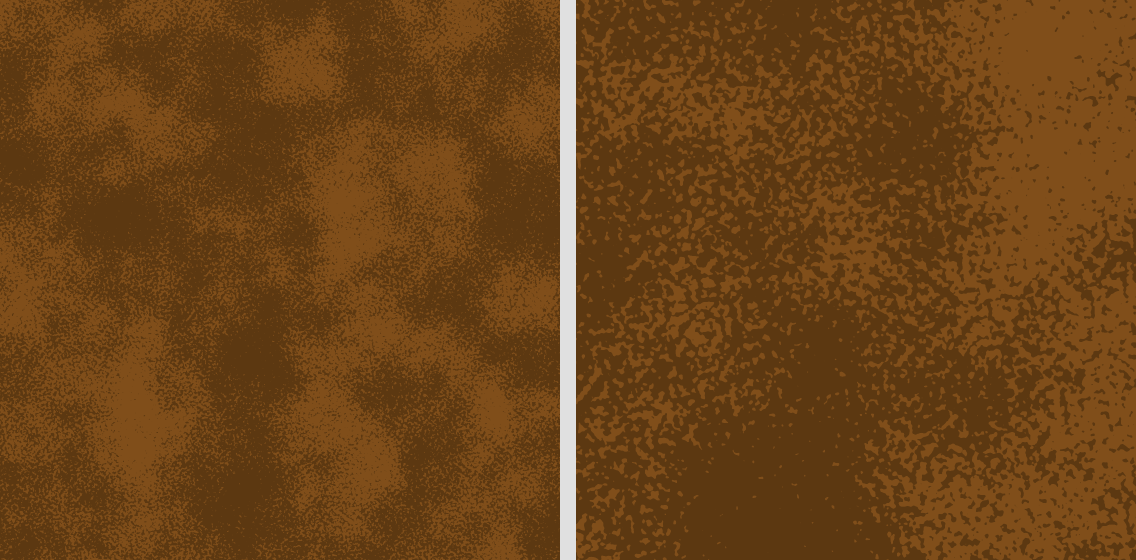
Left, the full canvas; right, a detail of the centre.
This texture is drawn by a Shadertoy shader. Its source:

```glsl
// Mottled brown leather-like surface: fine two-tone speckle gathered into soft clouds.

const vec3 DARK_BROWN = vec3(0.360, 0.220, 0.067);
const vec3 LIGHT_BROWN = vec3(0.502, 0.306, 0.102);
const float CLOUD_SCALE = 5.0;      // largest clouds across the canvas
const int CLOUD_OCTAVES = 5;
const float CLOUD_GAIN = 0.65;      // strength of each finer cloud layer
const float CLOUD_AMOUNT = 0.85;    // how strongly clouds steer the speckle
const float GRAIN_SCALE = 200.0;    // speckle cells across the canvas
const float FINE_GRAIN = 0.6;       // share of the finer, ragged speckle
const float LIGHT_BIAS = -0.08;     // below zero favours the dark brown
const float EDGE_SOFTNESS = 0.02;
const int SAMPLES = 3;              // antialiasing samples per axis
const mat2 TURN = mat2(0.8, 0.6, -0.6, 0.8);

// Random unit gradient for a lattice cell
vec2 cellGradient(vec2 cell) {
    uvec2 q = uvec2(ivec2(cell)) * uvec2(1597334673u, 3812015801u);
    uint h = q.x ^ q.y;
    h = (h ^ (h >> 16)) * 2146121005u;
    h = (h ^ (h >> 15)) * 2221713035u;
    h ^= h >> 16;
    float angle = float(h & 65535u) / 65536.0 * 6.28318;
    return vec2(cos(angle), sin(angle));
}

float gradientNoise(vec2 p) {
    vec2 cell = floor(p);
    vec2 f = p - cell;
    vec2 u = f * f * f * (f * (f * 6.0 - 15.0) + 10.0);
    vec2 right = vec2(1.0, 0.0);
    vec2 up = vec2(0.0, 1.0);
    float a = dot(cellGradient(cell), f);
    float b = dot(cellGradient(cell + right), f - right);
    float c = dot(cellGradient(cell + up), f - up);
    float d = dot(cellGradient(cell + 1.0), f - 1.0);
    return mix(mix(a, b, u.x), mix(c, d, u.x), u.y);
}

// Broad density of the light speckle
float clouds(vec2 uv) {
    vec2 p = uv * CLOUD_SCALE + 7.3;
    float sum = 0.0;
    float weight = 1.0;
    for (int i = 0; i < CLOUD_OCTAVES; i++) {
        sum += weight * gradientNoise(p);
        p = TURN * p * 2.0 + 19.7;
        weight *= CLOUD_GAIN;
    }
    return sum;
}

// Small irregular flecks, with the finer layer turned to hide the lattice
float grain(vec2 uv) {
    vec2 p = TURN * uv * GRAIN_SCALE + 31.4;
    return gradientNoise(p) + FINE_GRAIN * gradientNoise(TURN * p * 2.0 + 53.1);
}

void mainImage(out vec4 fragColor, in vec2 fragCoord) {
    float size = min(iResolution.x, iResolution.y);
    float density = CLOUD_AMOUNT * clouds(fragCoord / size) + LIGHT_BIAS;

    // Average the thresholded speckle over the pixel
    float light = 0.0;
    for (int y = 0; y < SAMPLES; y++) {
        for (int x = 0; x < SAMPLES; x++) {
            vec2 offset = (vec2(x, y) + 0.5) / float(SAMPLES) - 0.5;
            float level = grain((fragCoord + offset) / size) + density;
            light += smoothstep(-EDGE_SOFTNESS, EDGE_SOFTNESS, level);
        }
    }
    light /= float(SAMPLES * SAMPLES);

    fragColor = vec4(mix(DARK_BROWN, LIGHT_BROWN, light), 1.0);
}
```
